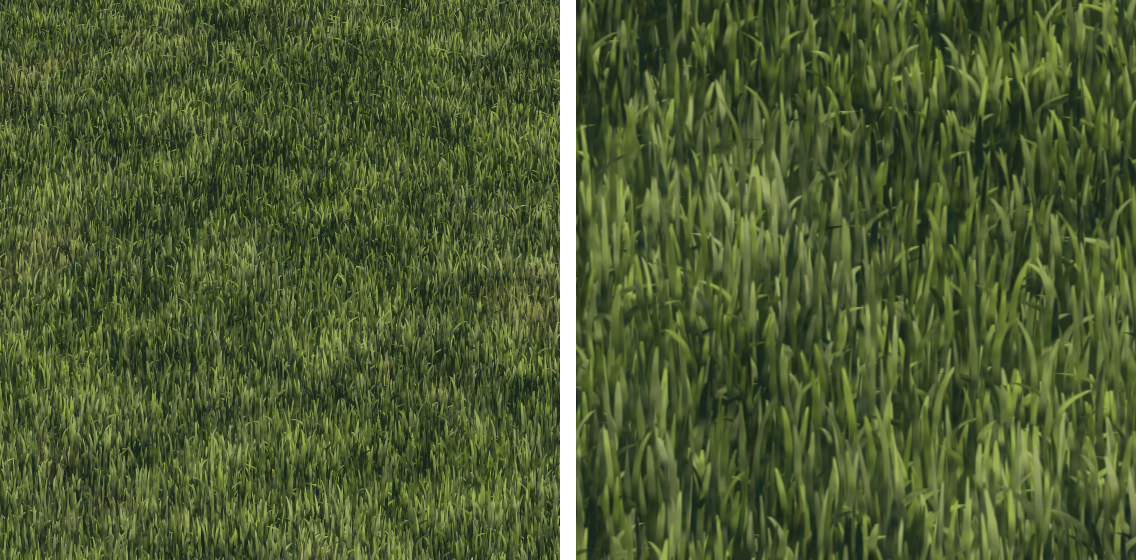
Left, the full canvas; right, a detail of the centre.
This texture is drawn by a Shadertoy shader. Its source:

```glsl
#define LAYERS 20
#define BLADE_WIDTH 0.0025
#define BLADE_HEIGHT 0.058
#define SOFTNESS 0.0011
#define PERSPECTIVE 0.42
#define SHADOW vec3(0.100, 0.140, 0.075)
#define TEAL vec3(0.085, 0.155, 0.125)
#define LEAF vec3(0.290, 0.360, 0.130)
#define LIGHT vec3(0.570, 0.650, 0.270)
#define DRY vec3(0.350, 0.390, 0.245)
#define PALE vec3(0.590, 0.640, 0.400)

vec4 hash4(vec3 p) {
    vec4 q = fract(p.xyzx * vec4(0.1031, 0.1030, 0.0973, 0.1099));
    q += dot(q, q.wzxy + 33.33);
    return fract((q.xxyz + q.yzzw) * q.zywx);
}

// Layered, turned sines: broad soft patches in about -1..1
float patches(vec2 p) {
    float sum = 0.0, weight = 0.5;
    for (int i = 0; i < 5; i++) {
        sum += weight * sin(p.x + 1.4 * sin(p.y)) * cos(0.8 * p.y + sin(0.7 * p.x));
        p = mat2(0.8, 0.6, -0.6, 0.8) * p * 1.6 + 2.7;
        weight *= 0.75;
    }
    return sum;
}

// Colour ramp from shade through leaf to sunlit tip
vec3 grassColour(float tone, float dryness, float teal) {
    vec3 dark = mix(SHADOW, TEAL, teal);
    vec3 middle = mix(LEAF, DRY, dryness);
    vec3 bright = mix(LIGHT, PALE, dryness);
    vec3 colour = mix(dark, middle, clamp(tone * 2.0, 0.0, 1.0));
    return mix(colour, bright, clamp(tone * 2.0 - 1.0, 0.0, 1.15));
}

void mainImage(out vec4 fragColor, in vec2 fragCoord) {
    vec2 uv = fragCoord / iResolution.y;

    // Blades shrink toward the top
    float scale = 1.0 - PERSPECTIVE * uv.y;
    vec2 ground = vec2(uv.x, -log(scale) / PERSPECTIVE);

    float sunlight = patches(ground * vec2(12.0, 20.0));
    float drought = patches(ground * vec2(6.0, 8.0) + 31.0);
    vec3 colour = grassColour(0.12 + 0.1 * sunlight, 0.3, 0.4);

    for (int n = 0; n < LAYERS; n++) {
        float layer = float(n);
        bool bent = n % 4 == 2;
        bool stalk = n >= LAYERS - 2;
        vec2 cell = bent ? vec2(0.030, 0.6 * BLADE_HEIGHT) : vec2(0.013, BLADE_HEIGHT);
        if (stalk) cell = vec2(0.018, 1.3 * BLADE_HEIGHT);
        float power = bent ? 3.0 : 1.6;
        vec2 q = ground / cell + layer * vec2(0.618, 0.414);

        // Far row first, so that near blades cover it
        for (int row = 0; row < 2; row++)
        for (int column = -1; column <= 1; column++) {
            vec2 id = floor(q) + vec2(column, -row);
            vec4 shape = hash4(vec3(id, layer) + 11.0);
            vec4 look = hash4(vec3(id, layer) + 157.0);
            if (stalk && look.y < 0.55) continue;

            vec2 local = (q - id - shape.xy) * cell;
            float bladeLength = cell.y * mix(0.35, 1.0, shape.z);
            float t = local.y / bladeLength;
            if (t < 0.0 || t > 1.0) continue;

            // Distance to the curved, tapering blade
            float reach = (shape.w - 0.5) * cell.x * (bent ? 1.7 : 0.95);
            float slope = reach * power * pow(t, power - 1.0) / (bladeLength * scale);
            float side = (local.x - reach * pow(t, power)) / sqrt(1.0 + slope * slope);
            float halfWidth = BLADE_WIDTH * scale * mix(0.6, 1.25, look.x) * (1.0 - 0.7 * t * t * t);
            float cover = 1.0 - smoothstep(-SOFTNESS, SOFTNESS, abs(side) - halfWidth);
            cover *= smoothstep(0.0, 0.35, t) * (1.0 - smoothstep(0.92, 1.0, t));

            // Dark foot, bright tip, one sunlit edge
            float tone = mix(0.02, 1.06, look.y) + 0.2 * step(0.92, look.w);
            tone *= mix(0.5, 1.1, t);
            tone += 0.27 * sunlight + 0.05 * clamp(side / halfWidth, -1.0, 1.0);
            tone += 0.06 * sin(14.0 * t + 40.0 * look.z);
            float dryness = clamp(look.z + 0.3 * drought, 0.0, 1.0);
            colour = mix(colour, grassColour(tone, dryness, look.w), cover);
        }
    }

    // Faint warmth in the driest patches
    colour *= mix(vec3(1.0), vec3(1.04, 0.98, 0.97), smoothstep(0.3, 0.9, drought));
    fragColor = vec4(colour, 1.0);
}
```
